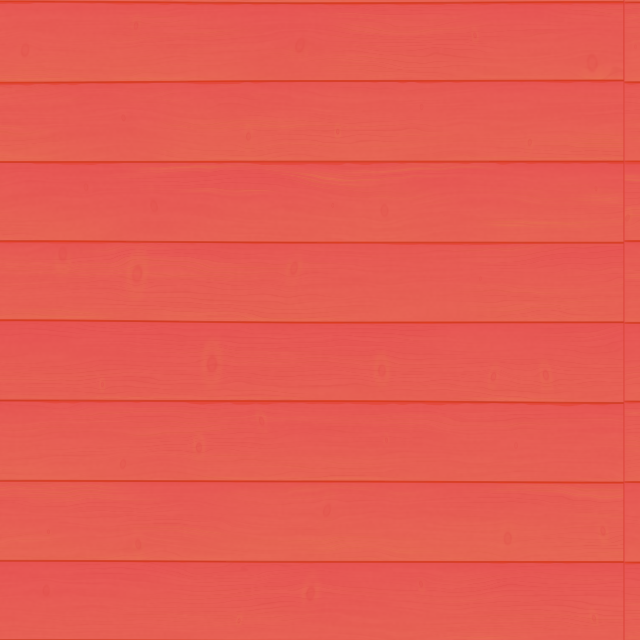
Write a WebGL 2 fragment shader that draws this texture.

```glsl
#version 300 es
precision highp float;
// Eight courses of coral painted timber siding with faint grain, knots and shadowed laps.
uniform vec2 u_resolution;
out vec4 fragColor;

float hash(vec2 p) {
    return fract(sin(dot(p, vec2(127.1, 311.7))) * 43758.5453);
}

float noise(vec2 p) {
    vec2 i = floor(p), f = fract(p);
    f = f * f * (3.0 - 2.0 * f);
    return mix(mix(hash(i), hash(i + vec2(1, 0)), f.x),
               mix(hash(i + vec2(0, 1)), hash(i + vec2(1, 1)), f.x), f.y);
}

float fbm(vec2 p) {
    float sum = 0.0, amp = 0.5;
    for (int i = 0; i < 4; i++) {
        sum += amp * noise(p);
        p = p * 2.03 + 17.3;
        amp *= 0.5;
    }
    return sum;
}

float bell(float x) {
    return exp(-x * x);
}

void main() {
    vec2 uv = gl_FragCoord.xy / u_resolution;
    float px = 1.0 / u_resolution.y;

    // Boards: eight rows, slightly bowed, with one butt joint near the right edge
    float joint = uv.x - 0.975;
    float side = step(0.0, joint);
    float rows = uv.y * 8.0 + 0.02 + 0.04 * (noise(vec2(uv.x * 2.0 + side * 9.0, uv.y * 6.0)) - 0.5);
    float board = floor(rows);
    float v = fract(rows);
    float seed = board * 7.31 + side * 53.0;
    float character = hash(vec2(seed, 2.0));
    float streaky = board == 5.0 ? 1.0 : 0.5 * character;

    // Knots: upright ovals that also push the grain aside
    float bulge = 0.0, knotRim = 0.0, knotCore = 0.0, halo = 0.0;
    for (int k = 0; k < 5; k++) {
        vec2 id = vec2(seed, float(k) + 4.0);
        vec2 center = vec2((float(k) + hash(id)) / 5.0, 0.2 + 0.65 * hash(id + 31.0));
        vec2 d = vec2(uv.x - center.x, (v - center.y) / 8.0);
        float chance = hash(id + 63.0);
        float size = mix(0.002, 0.008, chance * chance);
        d.x += 0.4 * d.y * (hash(id + 8.0) - 0.5);
        float r = length(d / vec2(1.0, 1.7)) / size;
        bulge += d.y / size * exp(-dot(d, d) / (size * size * 14.0)) * size * 5.0;
        knotRim += bell((r - 0.9) * 4.0) * (0.5 + 0.5 * noise(uv * 130.0));
        knotCore += 1.0 - smoothstep(0.6, 1.0, r);
        halo += bell((length(d / vec2(1.0, 2.5)) / size - 1.7) * 1.4);
    }

    // Grain: long warped bands, thin growth lines and fine fibres
    float warp = fbm(vec2(uv.x * 6.0 + seed, v * 2.2 + seed));
    float flow = v + 0.34 * warp - bulge;
    float bands = fbm(vec2(uv.x * 2.5 + seed, flow * 8.0 + seed));
    float ring = sin(flow * 110.0 + 5.0 * noise(vec2(uv.x * 4.0, flow * 5.0 + seed)));
    float fibres = noise(vec2(uv.x * 14.0 + seed, flow * 38.0)) - 0.5;
    float patches = smoothstep(0.3, 0.65, fbm(vec2(uv.x * 5.0 - seed, v * 3.0 + seed)));
    float streak = smoothstep(0.42, 0.66, bands) * (0.65 + 0.35 * ring) * patches;

    // Paint: pinker under each lap, warmer toward the lower edge
    vec3 pink = vec3(0.905, 0.34, 0.33);
    vec3 coral = vec3(0.905, 0.392, 0.328);
    vec3 orange = vec3(0.905, 0.46, 0.31);
    vec3 lapRed = vec3(0.86, 0.24, 0.12);
    float warmth = 0.9 - 0.85 * v + 0.3 * (character - 0.5) + 0.6 * (warp - 0.5);
    vec3 color = mix(pink, coral, clamp(warmth, 0.0, 1.0));
    color = mix(color, orange, streak * (0.12 + 0.6 * streaky));
    color = mix(color, orange, min(halo, 1.0) * 0.22 * patches);
    color += vec3(0.008, 0.016, 0.012) * fibres;
    color -= vec3(0.016, 0.02, 0.018) * smoothstep(0.65, 1.0, ring) * patches * 0.8;
    color = mix(color, vec3(0.88, 0.31, 0.28), min(knotRim * 0.45 + knotCore * 0.15, 0.6));
    color += 0.008 * (noise(uv * 190.0) - 0.5);

    // Laps: soft shade, ragged red underside, then a thin broken dark line
    float below = (1.0 - v) / 8.0;
    float above = v / 8.0;
    float rag = noise(vec2(uv.x * 9.0, seed)) * 0.6 + noise(vec2(uv.x * 70.0, seed)) * 0.4;
    float depth = 0.0008 + 0.0045 * smoothstep(0.35, 0.8, rag) * hash(vec2(board, 11.0));
    color = mix(color, vec3(0.90, 0.30, 0.29), 0.5 * exp(-below / 0.007));
    color = mix(color, vec3(0.89, 0.27, 0.21), 0.7 * (1.0 - smoothstep(depth, depth + 0.002, below)));
    float line = 1.0 - smoothstep(0.0004, 0.0008 + px, min(below, above));
    color = mix(color, lapRed * (0.88 + 0.14 * rag), line * (0.6 + 0.4 * rag));
    color = mix(color, orange, 0.3 * bell((above - 0.005) / 0.002) * patches);

    // Butt joint: hairline with a slight shade beside it
    float jointLine = 1.0 - smoothstep(0.0002, 0.0004 + px, abs(joint));
    color = mix(color, vec3(0.85, 0.25, 0.20), jointLine * (0.5 + 0.3 * rag));
    color = mix(color, pink, 0.35 * side * exp(-abs(joint) / 0.006));

    fragColor = vec4(color, 1.0);
}
```
